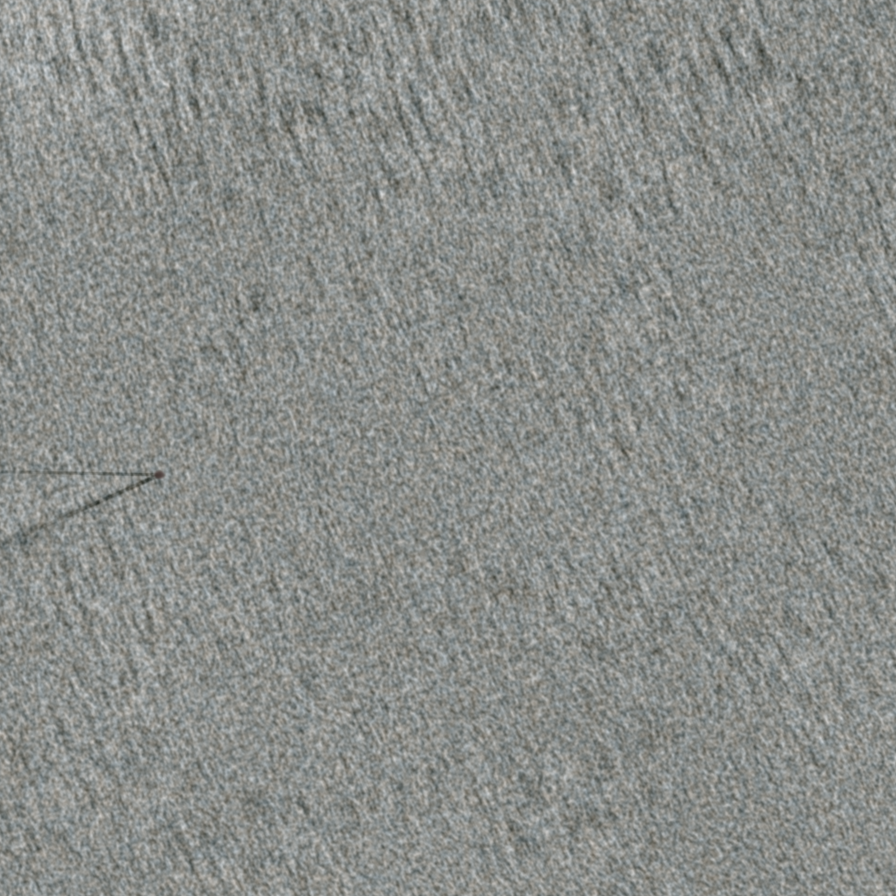
Give the GLSL for this texture, as a Shadertoy shader.

```glsl
// Grey-green open water seen from above: patchy slanted wind ripples under
// a fine grain, with one small boat drawing a V wake at the left.
// Ripples and grain are stretched gradient noise in a gently bent frame.

vec2 randomGradient(vec2 cell) {
    vec3 h = fract(vec3(cell.xyx) * vec3(0.1031, 0.1030, 0.0973));
    h += dot(h, h.yzx + 33.33);
    float angle = 6.2832 * fract((h.x + h.y) * h.z);
    return vec2(cos(angle), sin(angle));
}

float gradientNoise(vec2 p) {
    vec2 i = floor(p), f = fract(p);
    vec2 u = f * f * f * (f * (f * 6.0 - 15.0) + 10.0);
    vec2 e = vec2(0.0, 1.0);
    float low = mix(dot(randomGradient(i), f),
                    dot(randomGradient(i + e.yx), f - e.yx), u.x);
    float high = mix(dot(randomGradient(i + e), f - e),
                     dot(randomGradient(i + e.yy), f - e.yy), u.x);
    return mix(low, high, u.y);
}

// x runs across the ripples, y along them; they lean over to the lower right
vec2 rippleFrame(vec2 p) {
    float bend = 0.12 * p.x * p.y - 0.06 * p.y * p.y;
    float wobble = 0.006 * gradientNoise(p * 7.0 + 40.0);
    return vec2(dot(p, vec2(0.91, 0.41)) + bend + wobble,
                dot(p, vec2(-0.41, 0.91)));
}

float segmentDistance(vec2 p, vec2 a, vec2 b) {
    vec2 d = b - a;
    return length(p - a - d * clamp(dot(p - a, d) / dot(d, d), 0.0, 1.0));
}

float windRipples(vec2 p, vec2 r) {
    float patches = gradientNoise(p * 5.0 + 11.0) + 0.7 * gradientNoise(p * 13.0 + 5.0);
    float strength = 0.65 + 0.55 * smoothstep(0.45, 1.0, p.y) + 1.1 * patches;
    float streaks = gradientNoise(r * vec2(92.0, 19.0) + 3.0)
                  + 0.5 * gradientNoise(r * vec2(135.0, 34.0) + 70.0);
    return 0.15 * max(strength, 0.15) * (streaks - 0.35 * streaks * streaks);
}

float waterGrain(vec2 p, vec2 r) {
    return 0.19 * gradientNoise(r * vec2(170.0, 105.0) + 20.0)
         + 0.17 * gradientNoise(r * vec2(235.0, 185.0) + 90.0)
         + 0.09 * gradientNoise(mat2(0.8, 0.6, -0.6, 0.8) * p * 270.0 + 400.0);
}

// Brightness change from the wake: two dark arms around a lighter, ribbed wedge
float wake(vec2 p, vec2 boat) {
    float behind = boat.x - p.x;
    float drop = boat.y - p.y;
    float upperArm = segmentDistance(p, boat, vec2(-0.02, 0.474));
    float lowerArm = segmentDistance(p, boat, vec2(-0.02, 0.382));
    float fade = smoothstep(0.22, 0.0, behind);
    float inside = smoothstep(0.0, 0.006, drop)
                 * smoothstep(0.0, 0.010, 0.44 * behind - drop)
                 * smoothstep(0.0, 0.03, behind);
    float ribs = sin(dot(p, vec2(0.93, 0.36)) * 780.0 + 4.0 * gradientNoise(p * 40.0));
    float shade = inside * (0.025 + 0.035 * ribs * smoothstep(0.035, 0.005, lowerArm));
    shade -= (0.05 + 0.12 * fade) * smoothstep(0.0030, 0.0004, upperArm);
    shade -= (0.03 + 0.15 * fade) * smoothstep(0.0038, 0.0006, lowerArm);
    shade -= 0.05 * smoothstep(0.003 + 0.09 * max(behind, 0.0), 0.0, lowerArm);
    return shade;
}

void mainImage(out vec4 fragColor, in vec2 fragCoord) {
    vec2 p = fragCoord / iResolution.y;
    vec2 r = rippleFrame(p);
    vec2 boat = vec2(0.178, 0.470);

    // Broad light, with a glow in the upper left corner
    float light = 0.03 * gradientNoise(p * 3.0 + 8.0);
    light += 0.07 * smoothstep(0.28, 0.0, length(p - vec2(0.04, 1.0)));

    light += windRipples(p, r) + waterGrain(p, r) + wake(p, boat);

    // Faint warm and cool speckle over the grey-green base
    float tint = gradientNoise(p * 120.0 + 150.0) + 0.6 * gradientNoise(p * 31.0 + 60.0);
    vec3 color = vec3(0.542, 0.553, 0.541) + light * vec3(1.0, 0.98, 1.02);
    color += tint * vec3(0.035, 0.0, -0.03);

    // The boat, a small dark reddish speck
    float hull = smoothstep(0.0065, 0.002, length((p - boat) * vec2(0.8, 1.0)));
    color = mix(color, vec3(0.31, 0.25, 0.24), 0.85 * hull);

    fragColor = vec4(clamp(color, 0.0, 1.0), 1.0);
}
```
